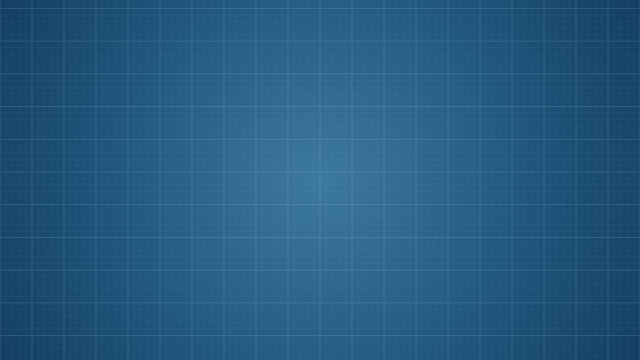
A Shadertoy shader for this pattern:

```glsl
// Blueprint paper: fine ruled grid over a blue sheet that darkens from its centre.

const vec2  MAJOR_COUNT    = vec2(20.0, 11.0);   // cells across and down
const float MINOR_PER_CELL = 5.0;
const vec2  GRID_SHIFT     = vec2(0.0, 0.255);   // in major cells
const float LINE_WIDTH     = 0.0023;             // in canvas heights
const float MAJOR_STRENGTH = 0.21;
const float MINOR_STRENGTH = 0.06;
const vec3  LINE_COLOR     = vec3(0.65, 0.83, 0.90);

const vec3  CENTRE_COLOR   = vec3(0.235, 0.475, 0.615);
const vec3  MID_COLOR      = vec3(0.125, 0.337, 0.490);
const vec3  RIM_COLOR      = vec3(0.078, 0.245, 0.388);
const float MID_RADIUS     = 0.57;               // in canvas heights
const float RIM_RADIUS     = 0.95;
const float EDGE_ROUNDING  = 0.04;               // levels the glow at the seams

const vec2  GRAIN_COUNT    = vec2(512.0, 288.0);
const float GRAIN_STRENGTH = 0.008;

float hash(vec2 p) {
    return fract(sin(dot(p, vec2(12.9898, 78.233))) * 43758.5453);
}

// Distance from the centre on each axis, flattened smoothly at the tile edges.
vec2 wrappedOffset(vec2 uv) {
    vec2 toEdge = 0.5 - abs(uv - 0.5);
    float k2 = EDGE_ROUNDING * EDGE_ROUNDING;
    return sqrt(0.25 + k2) - sqrt(toEdge * toEdge + k2);
}

vec3 paperColor(float radius) {
    vec3 inner = mix(CENTRE_COLOR, MID_COLOR, clamp(radius / MID_RADIUS, 0.0, 1.0));
    float outer = clamp((radius - MID_RADIUS) / (RIM_RADIUS - MID_RADIUS), 0.0, 1.0);
    return mix(inner, RIM_COLOR, outer);
}

// Pixel coverage of the nearest grid line, keeping its weight at any size.
float gridLines(vec2 uv, vec2 count, vec2 shift, vec2 canvas, float pixel) {
    vec2 cell = uv * count + shift;
    vec2 dist = abs(fract(cell + 0.5) - 0.5) / count * canvas;
    vec2 cover = clamp(0.5 * (LINE_WIDTH + pixel) - dist, 0.0, min(LINE_WIDTH, pixel)) / pixel;
    return max(cover.x, cover.y);
}

void mainImage(out vec4 fragColor, in vec2 fragCoord) {
    vec2 uv = fragCoord / iResolution.xy;
    vec2 canvas = vec2(iResolution.x / iResolution.y, 1.0);
    float pixel = 1.0 / iResolution.y;

    // Sheet with a soft glow and faint grain
    vec3 color = paperColor(length(wrappedOffset(uv) * canvas));
    color += GRAIN_STRENGTH * (hash(floor(uv * GRAIN_COUNT)) - 0.5);

    // Ruled lines
    float minor = gridLines(uv, MAJOR_COUNT * MINOR_PER_CELL, GRID_SHIFT * MINOR_PER_CELL, canvas, pixel);
    float major = gridLines(uv, MAJOR_COUNT, GRID_SHIFT, canvas, pixel);
    color = mix(color, LINE_COLOR, max(minor * MINOR_STRENGTH, major * MAJOR_STRENGTH));

    fragColor = vec4(color, 1.0);
}
```
